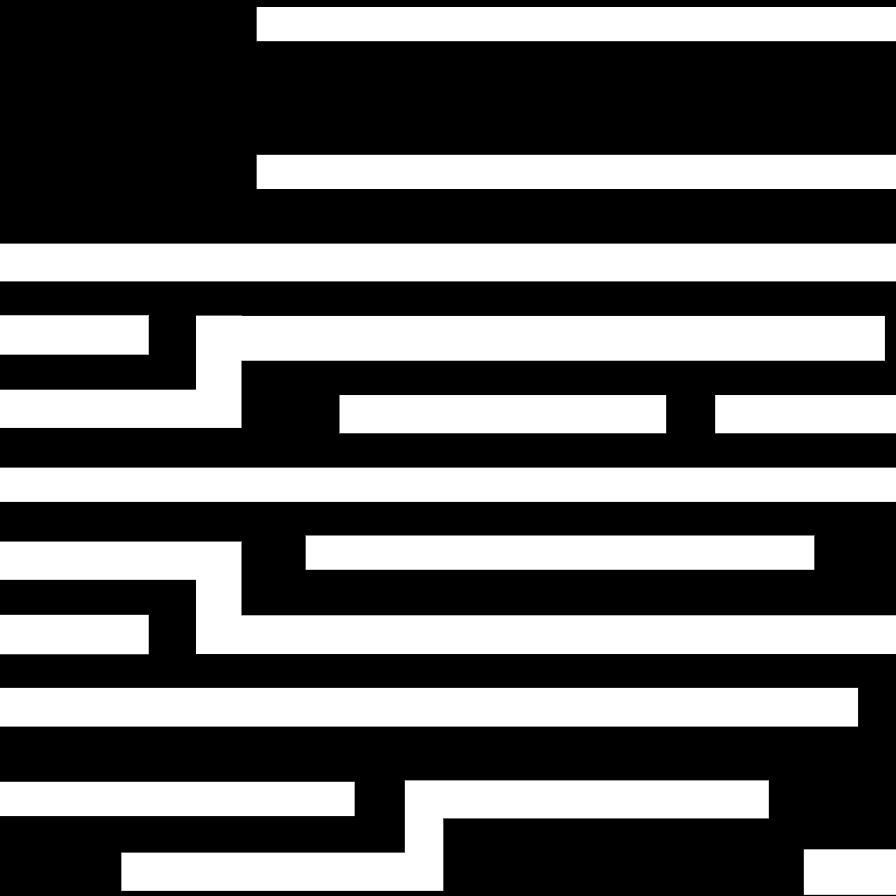
A Shadertoy shader for this pattern:

```glsl
// White horizontal bars with stepped risers on a black ground, one full-canvas motif.
// Every bar is a box distance; folding the plane vertically makes the mirrored pairs,
// and a loop over row spans adds the uneven bars. The union is smoothed by a pixel.

#define UNITS 768.0          // layout units across the canvas
#define FAR 900.0            // span end lying beyond the canvas edge
#define STEP_AXIS 415.5      // mirror line of the two left steps
#define PAIR_AXIS 84.0       // mirror line of the two top bars
#define SOFTNESS 1.0         // edge width in pixels
#define INK vec3(1.0)
#define GROUND vec3(0.0)

// Spans: left, right, centre height from the top, half thickness
const vec4 BARS[11] = vec4[11](
    vec4(-FAR, FAR, 225.0, 16.2),
    vec4(168.0, 758.5, 290.0, 19.2),
    vec4(291.0, 571.0, 355.0, 16.4),
    vec4(613.0, FAR, 355.0, 16.4),
    vec4(262.0, 698.0, 473.7, 14.7),
    vec4(168.0, FAR, 544.0, 16.6),
    vec4(-FAR, 735.5, 606.2, 16.6),
    vec4(-FAR, 304.0, 684.8, 14.7),
    vec4(347.0, 659.0, 685.2, 16.3),
    vec4(104.0, 380.0, 747.2, 16.4),
    vec4(689.0, FAR, 747.5, 19.5)
);

// Square-cornered distance to a box with the given opposite corners
float boxDist(vec2 p, vec2 lo, vec2 hi) {
    vec2 d = abs(p - 0.5 * (lo + hi)) - 0.5 * (hi - lo);
    return max(d.x, d.y);
}

float spanDist(vec2 p, vec4 bar) {
    return boxDist(p, vec2(bar.x, bar.z - bar.w), vec2(bar.y, bar.z + bar.w));
}

// Full-width spine with a stub, an arm and a riser on either side
float mirroredSteps(vec2 p) {
    p.y = abs(p.y - STEP_AXIS);
    float d = p.y - 14.7;
    d = min(d, boxDist(p, vec2(-FAR, 48.7), vec2(207.0, 81.5)));
    d = min(d, boxDist(p, vec2(-FAR, 111.5), vec2(127.5, 145.3)));
    return min(d, boxDist(p, vec2(168.0, 48.7), vec2(207.0, 145.0)));
}

// Two equal bars running off the right edge
float topPair(vec2 p) {
    p.y = abs(p.y - PAIR_AXIS);
    return boxDist(p, vec2(220.0, 48.7), vec2(FAR, 78.0));
}

float patternDist(vec2 p) {
    float d = min(mirroredSteps(p), topPair(p));
    for (int i = 0; i < BARS.length(); i++) {
        d = min(d, spanDist(p, BARS[i]));
    }
    // Riser of the lowest step
    return min(d, boxDist(p, vec2(347.0, 669.0), vec2(380.0, 763.6)));
}

void mainImage(out vec4 fragColor, in vec2 fragCoord) {
    vec2 uv = fragCoord / iResolution.xy;
    vec2 p = UNITS * vec2(uv.x, 1.0 - uv.y);
    float edge = SOFTNESS * UNITS / min(iResolution.x, iResolution.y);
    float ink = clamp(0.5 - patternDist(p) / edge, 0.0, 1.0);
    fragColor = vec4(mix(GROUND, INK, ink), 1.0);
}
```
